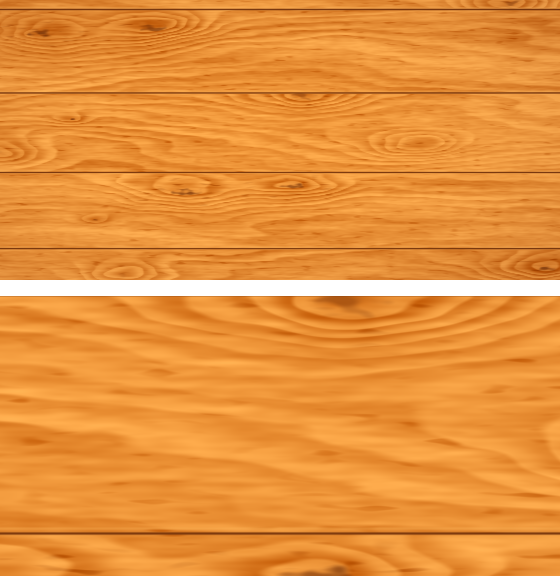
Top, the full canvas; bottom, a detail of the centre.
Give the GLSL for this texture, as a Shadertoy shader.

```glsl
const vec3 PALE = vec3(1.0, 0.69, 0.32);
const vec3 BROWN = vec3(0.77, 0.37, 0.04);
const vec3 KNOT = vec3(0.45, 0.19, 0.03);
const vec3 SEAM = vec3(0.44, 0.19, 0.04);

// Knots: centre x, centre y, size, darkness of the core
const vec4 KNOTS[12] = vec4[12](
    vec4(0.15, 0.885, 1.0, 0.7), vec4(0.55, 0.900, 0.8, 0.6),
    vec4(0.68, 0.312, 1.0, 0.7), vec4(1.05, 0.330, 0.8, 0.6),
    vec4(0.255, 0.575, 0.3, 1.0), vec4(0.34, 0.216, 0.3, 1.0),
    vec4(1.10, 0.658, 0.8, 0.4), vec4(1.50, 0.480, 0.7, 0.0),
    vec4(1.95, 0.040, 0.8, 0.7), vec4(0.43, 0.020, 0.6, 0.1),
    vec4(1.82, 0.990, 0.7, 0.4), vec4(0.00, 0.460, 0.6, 0.1));

vec2 randomGradient(vec2 cell) {
    vec3 h = fract(cell.xyx * vec3(0.1031, 0.1030, 0.0973));
    h += dot(h, h.yzx + 33.33);
    return fract((h.xx + h.yz) * h.zy) * 2.0 - 1.0;
}

float gradientNoise(vec2 p) {
    vec2 i = floor(p), f = p - i;
    vec2 u = f * f * f * (f * (f * 6.0 - 15.0) + 10.0);
    vec2 e = vec2(0.0, 1.0);
    return mix(
        mix(dot(randomGradient(i), f), dot(randomGradient(i + e.yx), f - e.yx), u.x),
        mix(dot(randomGradient(i + e), f - e), dot(randomGradient(i + 1.0), f - 1.0), u.x), u.y);
}

// Whole values fall on the seams; planks widen slightly upwards
float plankCoord(float y) {
    float t = (y - 0.112) / 0.2847;
    return t + 0.023 * t * (3.0 - t);
}

void mainImage(out vec4 fragColor, in vec2 fragCoord) {
    vec2 p = fragCoord / iResolution.y;
    float pixel = 1.0 / iResolution.y;
    float k = plankCoord(p.y);
    float plank = floor(k);
    vec2 q = p + plank * vec2(7.37, 3.19) + 20.0;

    // Growth field, lifted around each knot so that its contours close into rings
    float growth = q.y * 24.0 + 4.5 * gradientNoise(q * vec2(1.1, 5.0))
                 + 1.1 * gradientNoise(q * vec2(3.0, 18.0))
                 + 0.3 * gradientNoise(q * vec2(11.0, 50.0));
    float halo = 0.0, core = 0.0;
    vec2 wobble = vec2(gradientNoise(q * vec2(7.0, 24.0)), gradientNoise(q * vec2(6.0, 20.0) + 9.0));
    for (int i = 0; i < 12; i++) {
        vec4 knot = KNOTS[i];
        if (floor(plankCoord(knot.y)) != plank) continue;
        vec2 d = (p - knot.xy + wobble * vec2(0.06, 0.018) * knot.z) / (vec2(0.18, 0.055) * knot.z);
        float r = length(d);
        growth += 5.5 * knot.z * exp(-r * r * 0.6);
        halo += exp(-r * r) * (0.3 + 0.5 * knot.w);
        float ragged = gradientNoise(q * vec2(35.0, 85.0)) * 0.4;
        core += knot.w * (1.0 - smoothstep(0.0, 0.3, r + ragged));
    }

    // Rings darken slowly and end sharply
    float phase = fract(growth);
    float ring = smoothstep(0.1, 0.8, phase) * (1.0 - smoothstep(0.8, 1.0, phase));
    ring *= 1.0 - smoothstep(0.4, 0.9, fwidth(growth));
    float strength = 0.27 + 0.4 * gradientNoise(q * vec2(1.6, 9.0) + 4.0) + 0.4 * halo;
    float bands = gradientNoise(vec2(growth * 0.9, q.x * 0.9));

    // Fine fibres and short dark pores
    float fibre = gradientNoise(q * vec2(6.0, 110.0)) + 0.7 * gradientNoise(q * vec2(24.0, 150.0) + 5.0);
    float pores = smoothstep(0.15, 0.5, gradientNoise(q * vec2(20.0, 125.0) + 31.0));

    float tone = 0.20 + ring * max(strength, 0.05) + 0.34 * bands + 0.27 * fibre
               + pores * (0.07 + 0.3 * ring) + 0.32 * halo
               + 0.32 * gradientNoise(q * vec2(0.8, 4.5) + 2.0)
               + 0.2 * gradientNoise(q * vec2(1.8, 22.0) + 7.0);
    vec3 color = mix(PALE, BROWN, clamp(tone, -0.02, 1.2));
    color = mix(color, KNOT, clamp(core + 0.3 * halo * pores, 0.0, 0.8));

    // Dark seam with a thin pale lip above it
    float seam = (k - round(k)) * 0.2847;
    float lip = 1.0 - smoothstep(0.0, 0.002 + pixel, abs(seam - 0.006));
    color = mix(color, vec3(1.0, 0.74, 0.38), 0.3 * lip);
    color = mix(color, SEAM, 0.9 * (1.0 - smoothstep(0.0, 0.002 + 0.8 * pixel, abs(seam))));

    // Gentle darkening toward the corners
    vec2 c = fragCoord / iResolution.xy - vec2(0.45, 0.5);
    color *= 1.02 - vec3(0.22, 0.32, 0.36) * dot(c, c);
    fragColor = vec4(clamp(color, 0.0, 1.0), 1.0);
}
```
